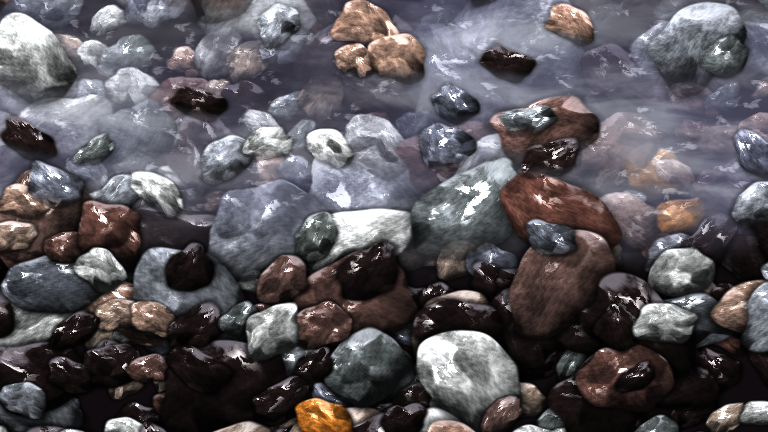
This texture is drawn by a Shadertoy shader. Its source:

```glsl
// Wet pebbles on a shore: dark glossy stones below, a hazy lavender shallow above.
#define SHORE_LINE 0.47
#define SHORE_BLUR 0.11
#define VEIL 0.60
#define SHEEN 0.50
#define GLINT 1.0
#define FACETS 0.75
#define EDGE 0.003
#define GAP_COLOR vec3(0.06, 0.045, 0.055)
#define WATER_DEEP vec3(0.36, 0.36, 0.46)
#define WATER_SKY vec3(0.69, 0.70, 0.77)
#define LIGHT_DIR normalize(vec3(-0.25, 0.70, 0.65))

vec4 hash4(vec2 p) {
    vec4 q = fract(p.xyxy * vec4(0.1031, 0.1030, 0.0973, 0.1099));
    q += dot(q, q.wzxy + 33.33);
    return fract((q.xxyz + q.yzzw) * q.zywx);
}

// Layered sines, each octave turned and bent by the sum so far; about -1 to 1.
float layered(vec2 p) {
    float sum = 0.0, amp = 0.5;
    for (int i = 0; i < 5; i++) {
        sum += amp * sin(p.x + 1.6 * sin(p.y));
        p = mat2(0.8, 0.6, -0.6, 0.8) * p * 1.9 + sum + 2.3;
        amp *= 0.6;
    }
    return sum;
}

// Smooth cellular noise: a blended random tilt for the faces of a stone.
vec2 facetTilt(vec2 p) {
    vec2 cell = floor(p), tilt = vec2(0.0);
    float total = 0.0001;
    for (int j = -1; j <= 1; j++)
    for (int i = -1; i <= 1; i++) {
        vec2 id = cell + vec2(i, j);
        vec4 h = hash4(id + 71.0);
        vec2 d = p - id - h.xy;
        float weight = exp(-22.0 * dot(d, d));
        tilt += weight * (h.zw - 0.5);
        total += weight;
    }
    return tilt / total;
}

float shoreMask(vec2 p) {
    float line = SHORE_LINE + 0.05 * layered(p * vec2(3.0, 5.0));
    return smoothstep(line - SHORE_BLUR, line + SHORE_BLUR, p.y);
}

vec3 stoneColor(float k, float tint) {
    vec3 c = vec3(0.12, 0.085, 0.085);
    if (k > 0.38) c = mix(vec3(0.34, 0.35, 0.42), vec3(0.38, 0.41, 0.40), tint);
    if (k > 0.54) c = mix(vec3(0.36, 0.23, 0.20), vec3(0.42, 0.33, 0.31), tint);
    if (k > 0.65) c = vec3(0.55, 0.57, 0.61);
    if (k > 0.76) c = mix(vec3(0.66, 0.50, 0.43), vec3(0.68, 0.61, 0.55), tint);
    if (k > 0.86) c = vec3(0.82, 0.83, 0.83);
    if (k > 0.985) c = vec3(0.85, 0.50, 0.18);
    return c;
}

// Draws one scatter of stones; cover is the chance of a stone on land and in water.
void stoneLayer(inout vec3 col, vec2 p, float scale, vec2 cover, float seed) {
    vec2 q = p * scale + seed, cell = floor(q);
    for (int j = 1; j >= -1; j--)
    for (int i = -1; i <= 1; i++) {
        vec2 id = cell + vec2(i, j);
        vec4 h = hash4(id + seed), g = hash4(id + seed + 137.0);
        vec2 center = id + 0.5 + 0.6 * (h.yz - 0.5);
        float shore = shoreMask((center - seed) / scale);
        if (h.x > mix(cover.x, cover.y, shore)) continue;

        // Outline: a turned, bent superellipse.
        float angle = 1.5 * (h.w - 0.5);
        mat2 turn = mat2(cos(angle), -sin(angle), sin(angle), cos(angle));
        float width = mix(0.46, 0.76, g.x);
        vec2 radius = width * vec2(1.0, mix(0.52, 0.88, g.y));
        vec2 e = turn * (q - center) / radius;
        e += 0.11 * sin(e.yx * 2.8 + g.zw * 6.28) + 0.03 * sin(e.yx * 7.0 + h.yz * 6.28);
        float power = mix(2.0, 3.3, g.z);
        vec2 ep = pow(abs(e), vec2(power));
        float f = pow(ep.x + ep.y, 1.0 / power);
        if (f > 1.25) continue;
        col *= 1.0 - mix(0.75, 0.30, shore) * (1.0 - smoothstep(0.95, 1.22, f));
        if (f > 1.1) continue;

        // Surface: dome, soft facets, grain and fine specks.
        float grain = layered(e * 4.5 + 40.0 * h.yz);
        float specks = layered(e * (130.0 / scale) + 20.0 * g.yz);
        vec2 slope = e * turn;
        vec2 tilt = facetTilt(e * 1.7 + 50.0 * g.xy);
        float dome = sqrt(max(0.0, 1.0 - f * f));
        vec3 n = normalize(vec3(0.85 * slope + 1.6 * FACETS * tilt + 0.14 * grain + 0.07 * specks, dome + 0.35));
        float lit = max(dot(n, LIGHT_DIR), 0.0);

        // Colour, sky sheen and broken wet glints.
        vec3 stone = stoneColor(min(g.w + 0.26 * shore * (1.0 - g.w), 1.0), h.w);
        stone *= (0.98 + 0.22 * grain + 0.16 * specks) * mix(0.82, 1.05, shore);
        stone *= 0.16 + 1.20 * lit;
        float sheen = smoothstep(0.46, 0.80, n.y + 0.20 * grain);
        stone += SHEEN * sheen * WATER_SKY * (1.0 - 0.5 * stone);
        float spark = pow(max(dot(n, normalize(vec3(-0.1, 0.45, 0.9))), 0.0), 28.0);
        stone += GLINT * spark * smoothstep(0.15, 0.45, layered(e * 7.0 + 30.0 * g.zw));
        float soft = EDGE * scale / radius.y;
        float alpha = 1.0 - smoothstep(1.0 - soft, 1.0 + soft, f);
        alpha *= 1.0 - 0.65 * shore * smoothstep(0.25, 0.95, -slope.y);
        col = mix(col, stone, alpha);
    }
}

void mainImage(out vec4 fragColor, in vec2 fragCoord) {
    vec2 p = fragCoord / iResolution.y;
    float shore = shoreMask(p);

    // Stone bed, seen through the water by a slight ripple.
    vec2 bed = p + shore * 0.006 * vec2(layered(p * 24.0), layered(p.yx * 21.0 + 5.0));
    vec3 col = GAP_COLOR;
    stoneLayer(col, bed, 11.0, vec2(0.95), 11.0);
    stoneLayer(col, bed, 2.9, vec2(0.15, 0.40), 23.0);
    stoneLayer(col, bed, 5.4, vec2(0.62, 0.62), 37.0);

    // Hazy water with long, flat ripples.
    float ripple = layered(p * vec2(6.0, 17.0)) + 0.35 * layered(p * vec2(22.0, 48.0));
    vec3 water = mix(WATER_DEEP, WATER_SKY, smoothstep(-0.7, 0.9, ripple));
    float veil = shore * clamp(VEIL + 0.25 * layered(p * 4.0 + 9.0), 0.0, 1.0);
    col = mix(col, water, veil);
    col += 0.22 * shore * smoothstep(0.55, 0.95, layered(p * vec2(28.0, 50.0) + 3.0));

    // Stones that stand clear of the water.
    stoneLayer(col, p, 5.2, vec2(0.50, 0.28), 53.0);
    stoneLayer(col, p, 10.0, vec2(0.42, 0.26), 79.0);

    fragColor = vec4(clamp(col, 0.0, 1.0), 1.0);
}
```
